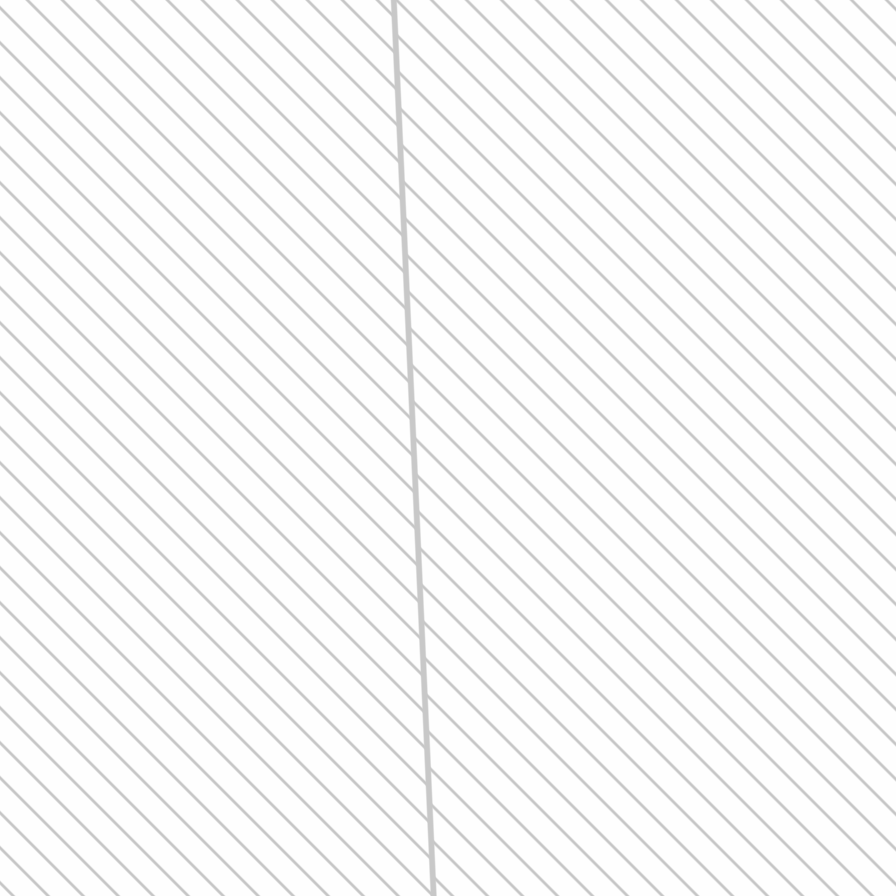
This pattern is drawn by a Shadertoy shader. Its source:

```glsl
// Fine grey diagonal hatching on white, split by a thin, slightly leaning seam.
// Stripes come from a repeated signed distance; their phase shifts across the
// seam, which is itself drawn as a thicker straight line.

const vec3 PAPER_COLOR = vec3(0.996);
const vec3 STRIPE_COLOR = vec3(0.775);
const vec3 SEAM_COLOR = vec3(0.785);

const float STRIPE_COUNT = 25.6;      // repeats along each canvas side
const float STRIPE_WIDTH = 0.0031;    // measured across the stripe
const float LEFT_PHASE = 0.22;        // in repeats, from the top left corner
const float RIGHT_PHASE = 0.67;

const vec2 SEAM_TOP = vec2(0.4395, 1.0);
const vec2 SEAM_BOTTOM = vec2(0.4840, 0.0);
const float SEAM_WIDTH = 0.0065;

// Signed distance to an infinite line, positive on its right side.
float lineSide(vec2 p, vec2 bottom, vec2 top) {
    vec2 along = normalize(top - bottom);
    return dot(p - bottom, vec2(along.y, -along.x));
}

// Distance to the nearest falling 45 degree stripe centre.
float stripeDistance(vec2 p, float phase) {
    float repeats = (1.0 - p.y - p.x) * STRIPE_COUNT - phase;
    float offset = abs(fract(repeats + 0.5) - 0.5);
    return offset / (STRIPE_COUNT * sqrt(2.0));
}

// Antialiased coverage of a stroke at the given distance from its centre.
float stroke(float dist, float width, float pixel) {
    return 1.0 - smoothstep(-pixel, pixel, dist - 0.5 * width);
}

void mainImage(out vec4 fragColor, in vec2 fragCoord) {
    float pixel = 1.0 / min(iResolution.x, iResolution.y);
    vec2 p = fragCoord * pixel;

    // Hatching, with a phase jump at the seam
    float side = lineSide(p, SEAM_BOTTOM, SEAM_TOP);
    float phase = side < 0.0 ? LEFT_PHASE : RIGHT_PHASE;
    float hatch = stroke(stripeDistance(p, phase), STRIPE_WIDTH, pixel);
    vec3 color = mix(PAPER_COLOR, STRIPE_COLOR, hatch);

    // Seam on top
    color = mix(color, SEAM_COLOR, stroke(abs(side), SEAM_WIDTH, pixel));

    fragColor = vec4(color, 1.0);
}
```
